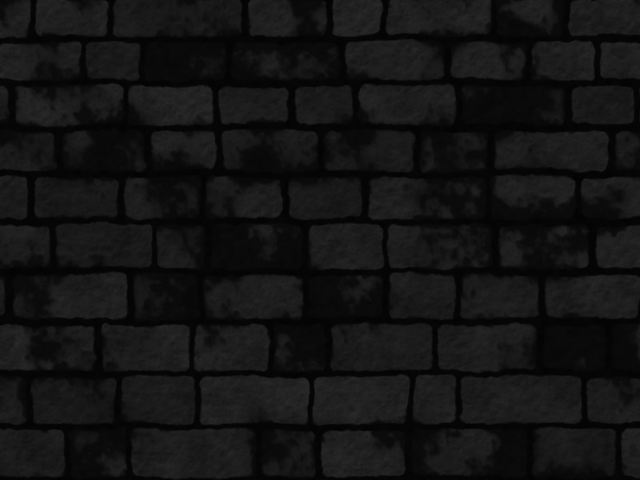
A Shadertoy shader for this texture:

```glsl
// Dark, soot-stained wall of rough stone blocks in ten uneven courses.

const float PI = 3.14159;
const float ROWS = 10.0;
const float ROW_STRETCH = 1.01;     // lets the top course run off the canvas
const float ROW_BULGE = 0.033;      // makes lower courses taller than upper ones
const float BLOCK_LENGTH = 0.186;   // mean length, in canvas heights
const float JOINT_JITTER = 0.52;    // variation of joints, in block lengths
const float HALF_GAP = 0.0065;
const float CORNER_RADIUS = 0.012;
const float EDGE_SOFTNESS = 0.0028;
const float DARK_BLOCK_SHARE = 0.12;
const vec3 MORTAR_COLOR = vec3(0.022);
const vec3 SOOT_COLOR = vec3(0.030);
const vec3 STONE_COLOR = vec3(0.112);

// Start of the first joint in each course, from the bottom up.
const float COURSE_SHIFT[10] = float[10](
    0.70, 0.38, 0.89, 0.32, 0.56, 0.28, 0.60, 0.16, 0.80, 0.50);

float hash(vec2 p) {
    return fract(sin(dot(p, vec2(127.1, 311.7))) * 43758.5);
}

float noise(vec2 p) {
    vec2 cell = floor(p);
    vec2 f = fract(p);
    f = f * f * (3.0 - 2.0 * f);
    float low = mix(hash(cell), hash(cell + vec2(1, 0)), f.x);
    float high = mix(hash(cell + vec2(0, 1)), hash(cell + vec2(1, 1)), f.x);
    return mix(low, high, f.y);
}

float fbm(vec2 p) {
    float sum = 0.0;
    float weight = 0.5;
    for (int i = 0; i < 4; i++) {
        sum += weight * noise(p);
        p = mat2(1.6, 1.2, -1.2, 1.6) * p + 7.3;
        weight *= 0.5;
    }
    return sum / 0.9375;
}

// Height of the lower edge of a course.
float courseEdge(float row) {
    float u = row / ROWS;
    return ROW_STRETCH * u + ROW_BULGE * sin(PI * u);
}

// Course that holds height y: inverts courseEdge by iteration.
float courseAt(float y) {
    float u = y;
    for (int i = 0; i < 4; i++) u = (y - ROW_BULGE * sin(PI * u)) / ROW_STRETCH;
    return clamp(floor(u * ROWS), 0.0, ROWS - 1.0);
}

float jointAt(float row, float index) {
    float jitter = JOINT_JITTER * (hash(vec2(index + 3.0, row * 1.7 + 5.0)) - 0.5);
    return BLOCK_LENGTH * (index + COURSE_SHIFT[int(row)] + jitter);
}

float roundedBox(vec2 p, vec2 halfSize, float radius) {
    vec2 q = abs(p) - halfSize + radius;
    return length(max(q, 0.0)) + min(max(q.x, q.y), 0.0) - radius;
}

void mainImage(out vec4 fragColor, in vec2 fragCoord) {
    vec2 p = fragCoord / iResolution.y;
    float pixel = 1.0 / iResolution.y;

    // Uneven, chipped outlines
    vec2 wobble = vec2(noise(p * 14.0), noise(p * 14.0 + 31.0)) - 0.5;
    vec2 chips = vec2(fbm(p * 55.0), fbm(p * 55.0 + 17.0)) - 0.5;
    vec2 q = p + 0.009 * wobble + 0.009 * chips;

    // Block around this point
    float row = courseAt(q.y);
    float index = floor(q.x / BLOCK_LENGTH - COURSE_SHIFT[int(row)]);
    if (q.x < jointAt(row, index)) index -= 1.0;
    else if (q.x >= jointAt(row, index + 1.0)) index += 1.0;
    vec2 low = vec2(jointAt(row, index), courseEdge(row));
    vec2 high = vec2(jointAt(row, index + 1.0), courseEdge(row + 1.0));
    vec2 id = vec2(index, row);
    float gap = HALF_GAP * mix(0.75, 1.3, hash(id + 41.0));
    float dist = roundedBox(q - 0.5 * (low + high), 0.5 * (high - low) - gap, CORNER_RADIUS);
    float depth = max(-dist, 0.0);

    // Stone surface: tone, blotches, grain and light from above
    float grain = fbm(p * 75.0);
    float relief = grain - fbm((p + vec2(-0.002, 0.004)) * 75.0);
    float blotch = fbm(p * 17.0 + 9.0) - 0.5;
    float tone = mix(0.84, 1.12, hash(id + 13.0));
    float light = tone * (1.0 + 0.5 * blotch + 0.35 * (grain - 0.5) + 0.55 * relief);
    float rim = exp(-depth / 0.004) * smoothstep(low.y, high.y, q.y);
    vec3 stone = STONE_COLOR * (light + 0.12 * rim);

    // Soot gathers near joints, in a band above the middle and on some blocks
    float band = exp(-pow((p.y - 0.68) / 0.09, 2.0)) * (1.0 - 0.35 * p.x);
    float darkBlock = step(hash(id + 77.0), DARK_BLOCK_SHARE);
    float stain = fbm(p * 11.0 + 50.0) + 0.35 * (grain - 0.5);
    stain += 0.13 * band + 0.24 * darkBlock + 0.16 * exp(-depth / 0.007);
    stone = mix(stone, SOOT_COLOR * (0.6 + 0.8 * grain), 0.92 * smoothstep(0.58, 0.80, stain));

    // Mortar
    vec3 mortar = MORTAR_COLOR * (0.4 + 1.0 * grain);
    float softness = max(pixel, EDGE_SOFTNESS);
    float cover = 1.0 - smoothstep(-softness, softness, dist);
    fragColor = vec4(max(mix(mortar, stone, cover), 0.0), 1.0);
}
```
